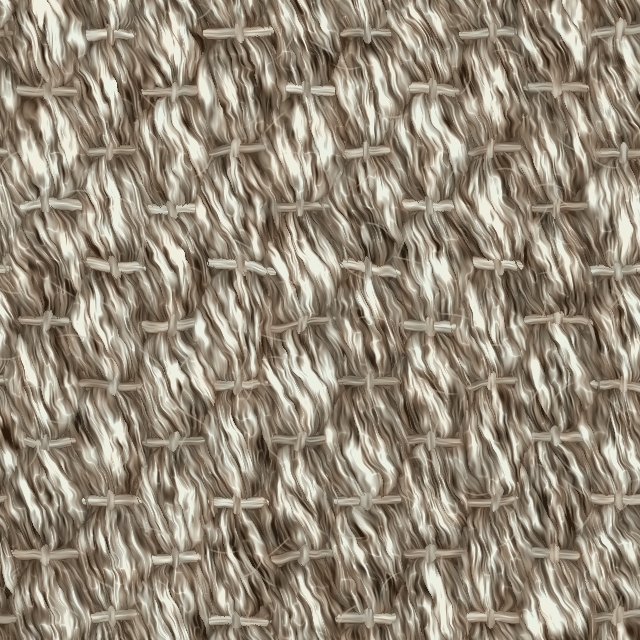
Give the GLSL for this texture, as a three.js fragment shader.

```glsl
// Coarse sisal weave: ten staggered columns of plump twisted tufts, each pinched
// by a small knot over a pale cross thread. Every tuft is a lens of slanted plies
// filled with stretched noise; the highest layer wins, and loose hairs lie on top.

#define COLUMNS 10.06
#define ROWS 5.47
#define GRID_SHIFT vec2(0.755, 0.21)
#define TUFT_HALF vec2(0.64, 0.49)
#define PLIES 3.3
#define TWIST 0.78
#define FIBRE_CONTRAST 2.3
#define WOBBLE 0.16
#define HAIR_CELLS 15.0
#define DARK_BROWN vec3(0.225, 0.17, 0.115)
#define MID_TAN vec3(0.545, 0.485, 0.41)
#define PALE_STRAW vec3(0.88, 0.875, 0.815)

varying vec2 vUv;

float hash(vec2 p) {
  vec3 q = fract(p.xyx * 0.1031);
  q += dot(q, q.yzx + 33.33);
  return fract((q.x + q.y) * q.z);
}

float noise(vec2 p) {
  vec2 i = floor(p), f = fract(p);
  f = f * f * (3.0 - 2.0 * f);
  return mix(mix(hash(i), hash(i + vec2(1.0, 0.0)), f.x),
             mix(hash(i + vec2(0.0, 1.0)), hash(i + 1.0), f.x), f.y);
}

// Locks, strands, single fibres and thin glints, all running along y
float fibres(vec2 p, float seed) {
  float n = 0.36 * noise(vec2(p.x * 8.0, p.y * 4.0) + seed * 71.0)
          + 0.34 * noise(vec2(p.x * 18.0, p.y * 6.0) + seed * 37.0)
          + 0.30 * noise(vec2(p.x * 36.0, p.y * 9.0) + seed * 53.0);
  float ridge = 1.0 - abs(2.0 * noise(vec2(p.x * 13.0, p.y * 7.0) + seed * 83.0) - 1.0);
  return (n - 0.5) * FIBRE_CONTRAST + 0.46 + 0.3 * pow(ridge, 8.0);
}

// Lays a layer of the given height and tone over what is there
void layer(inout float top, inout float tone, float height, float newTone) {
  tone = mix(tone, newTone, smoothstep(-0.04, 0.04, height - top));
  top = max(top, height);
}

// One tuft: returns (height, tone); d is measured from its centre
vec2 tuft(vec2 d, vec2 id) {
  float seed = hash(id + 17.0);
  d.x += (seed - 0.5) * 0.12;
  d.y += (hash(id + 29.0) - 0.5) * 0.03;
  float taper = max(1.0 - pow(d.y / TUFT_HALF.y, 2.0), 0.0);
  float u = d.x / (TUFT_HALF.x * pow(taper, 0.55) + 0.03);
  float s = mix(d.x, clamp(u, -1.5, 1.5) * 0.6, 0.3);
  s += 0.08 * (noise(vec2(d.x * 3.0, d.y * 5.0) + seed * 91.0) - 0.5);
  s += 0.05 * (noise(vec2(d.x * 8.0, d.y * 13.0) + seed * 67.0) - 0.5);

  // Slanted plies separated by dark grooves, fibres lying steeper inside them
  float ply = (s + (TWIST + 0.4 * (seed - 0.5)) * d.y) * PLIES + seed * 5.0;
  float plySeed = hash(vec2(floor(ply) + 40.0, floor(seed * 100.0)));
  float across = fract(ply) - 0.5;
  float plyRound = sqrt(1.0 - 3.95 * across * across);
  float fibre = fibres(vec2(s + (0.2 + 0.6 * plySeed) * d.y, d.y), plySeed);

  // Light on the dome, with patches of sheen along each ply
  float dome = sqrt(max(1.0 - u * u, 0.0) * taper);
  float sheen = noise(vec2(plySeed * 60.0, d.y * 5.0 + seed * 20.0));
  float light = mix(0.3, 1.0, plyRound) * mix(0.25, 1.08, dome);
  float tone = light * (0.15 + 1.15 * fibre) + 0.32 * (sheen - 0.5) * dome;
  return vec2(min(1.0 - u * u, 2.2 * taper - 0.15) + 0.4 * (fibre - 0.5), tone);
}

// Cross thread and the knot looped around it; d is in column widths
void knot(inout float top, inout float tone, vec2 d, vec2 id) {
  float seed = hash(id + 63.0);
  d.y += (seed - 0.5) * 0.12 * d.x + 0.04 * (noise(vec2(d.x * 6.0, seed * 90.0)) - 0.5);
  float y = d.y / (0.075 + 0.03 * seed);
  float grain = noise(vec2(d.x * 5.0, d.y * 45.0) + seed * 50.0);
  float barTone = sqrt(max(1.0 - y * y, 0.0)) * (0.35 + 0.35 * seed + 0.45 * grain);
  float inBar = 1.0 - smoothstep(0.5, 0.62, abs(d.x));
  layer(top, tone, mix(-0.3, 0.3 * (1.0 - y * y), inBar), barTone);
  float x = (d.x + 0.4 * (seed - 0.5) * d.y) / 0.09;
  float loopShape = 1.0 - x * x - pow(d.y / 0.3, 2.0);
  float strand = noise(vec2(d.x * 32.0, d.y * 6.0) + seed * 30.0);
  layer(top, tone, 0.6 * loopShape, 0.2 + 0.45 * strand + 0.3 * loopShape);
}

// Coverage of short, mostly upright loose hairs
float looseHairs(vec2 p) {
  float cover = 0.0;
  for (int j = -1; j <= 1; j++) for (int i = -1; i <= 1; i++) {
    vec2 cell = floor(p) + vec2(float(i), float(j));
    float seed = hash(cell + 120.0), angle = 1.9 + 2.4 * (hash(cell + 151.0) - 0.5);
    vec2 q = p - cell - vec2(seed, hash(cell + 133.0));
    q = mat2(cos(angle), -sin(angle), sin(angle), cos(angle)) * q;
    float line = abs(q.y - (seed - 0.5) * 2.0 * q.x * q.x);
    float hair = (1.0 - smoothstep(0.008, 0.034, line)) * (1.0 - smoothstep(0.2, 0.45, abs(q.x)));
    cover = max(cover, hair * step(0.3, hash(cell + 177.0)));
  }
  return cover;
}

void main() {
  vec2 grid = vUv * vec2(COLUMNS, ROWS) - GRID_SHIFT;
  grid += WOBBLE * vec2(1.0, 0.5) * (vec2(noise(grid * 1.7 + 30.0), noise(grid * 1.7 + 80.0)) - 0.5);

  // Shadowed ground, then knots and tufts of the nearest columns
  float top = 0.0;
  float tone = 0.5 * noise(vec2(grid.x * 17.0, grid.y * 12.0) + 200.0) - 0.02;
  for (int i = -1; i <= 1; i++) {
    float column = floor(grid.x + 0.5) + float(i);
    vec2 d = vec2(grid.x - column, grid.y - 0.48 * mod(column, 2.0));
    float row = floor(d.y + 0.5);
    knot(top, tone, vec2(d.x, (fract(d.y) - 0.5) * COLUMNS / ROWS), vec2(column, floor(d.y)));
    vec2 t = tuft(vec2(d.x, d.y - row), vec2(column, row));
    layer(top, tone, t.x, t.y);
  }
  tone = mix(tone, 0.85, 0.45 * looseHairs(vUv * HAIR_CELLS));

  // Three-step straw ramp with a slight drift of hue
  tone = clamp(tone, -0.1, 1.08);
  vec3 color = tone < 0.5 ? mix(DARK_BROWN, MID_TAN, tone * 2.0) : mix(MID_TAN, PALE_STRAW, tone * 2.0 - 1.0);
  color += (noise(grid * vec2(5.0, 6.0) + 300.0) - 0.5) * vec3(0.03, -0.01, -0.03);
  gl_FragColor = vec4(color, 1.0);
}
```
